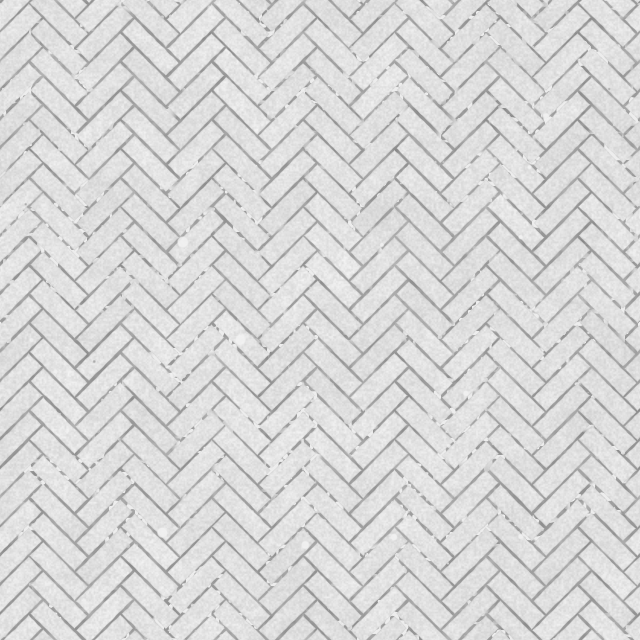
Give the GLSL for this texture, as a Shadertoy shader.

```glsl
const float COLUMNS = 7.0;
const float ROWS = 22.0;
const vec2 PATTERN_SHIFT = vec2(0.0038, 0.0076);
const vec3 BRICK_COLOR = vec3(0.885);
const vec3 JOINT_DARK = vec3(0.53);
const vec3 JOINT_PALE = vec3(0.72);
const vec3 GRIT_COLOR = vec3(0.93);

float hash(vec3 p) {
    p = fract(p * vec3(0.1031, 0.1173, 0.0973));
    p += dot(p, p.yzx + 33.33);
    return fract((p.x + p.y) * p.z);
}

// Value noise that wraps after `cells` steps across the canvas
float tileNoise(vec2 uv, float cells, float seed) {
    vec2 p = uv * cells;
    vec2 i = floor(p);
    vec2 f = smoothstep(0.0, 1.0, p - i);
    vec2 a = mod(i, cells);
    vec2 b = mod(i + 1.0, cells);
    return mix(mix(hash(vec3(a, seed)), hash(vec3(b.x, a.y, seed)), f.x),
               mix(hash(vec3(a.x, b.y, seed)), hash(vec3(b, seed)), f.x), f.y);
}

// Distance from a point inside a box, given from its corner, to the nearest side
float insideDistance(vec2 p, vec2 size) {
    vec2 d = min(p, size - p);
    return min(d.x, d.y);
}

// Diagonal herringbone: x = distance to the brick edge, yzw = wrapped brick id
vec4 herringbone(vec2 p, float columns, float rows) {
    float len = 1.0 / columns;
    float wid = 1.0 / rows;
    vec2 q = vec2(p.x + p.y, p.y - p.x);
    vec4 best = vec4(0.0);
    for (int n = 0; n < 2; n++) {
        float col = floor(p.x * columns) + float(n);
        vec2 o = q - col * vec2(len, -len);

        // Rising brick
        float row = floor(o.y / wid);
        float d = insideDistance(o - row * wid, vec2(len, wid));
        if (d > best.x) best = vec4(d, mod(col, columns), mod(row, rows), 0.0);

        // Falling brick
        o -= vec2(len, wid - len);
        row = floor(o.x / wid);
        d = insideDistance(o - row * wid, vec2(wid, len));
        if (d > best.x) best = vec4(d, mod(col, columns), mod(row, rows), 1.0);
    }
    best.x *= 0.7071;
    return best;
}

// Sparse round spots, at most one per wrapped cell
float spots(vec2 uv, float cells, float chance, vec2 radii, float seed, float px) {
    vec2 p = uv * cells;
    vec2 id = mod(floor(p), cells);
    float radius = mix(radii.x, radii.y, pow(hash(vec3(id, seed)), 3.0));
    vec2 center = 0.2 + 0.6 * vec2(hash(vec3(id, seed + 1.0)), hash(vec3(id, seed + 2.0)));
    float d = length(fract(p) - center) / cells - radius;
    return step(hash(vec3(id, seed + 3.0)), chance) * (1.0 - smoothstep(-px, px, d));
}

vec3 brickSurface(vec2 uv, vec3 id) {
    float tone = 0.022 * (hash(id + 5.0) - 0.5);
    float cloud = 0.025 * (tileNoise(uv, 9.0, 1.0) - 0.5)
                + 0.025 * (tileNoise(uv, 40.0, 2.0) - 0.5);
    float grain = 0.055 * (tileNoise(uv, 256.0, 3.0) - 0.5)
                + 0.050 * (tileNoise(uv, 420.0, 4.0) - 0.5);
    return BRICK_COLOR + tone + cloud + grain;
}

vec3 jointSurface(vec2 uv) {
    float pale = 0.6 * tileNoise(uv, 34.0, 11.0) + 0.4 * tileNoise(uv, 170.0, 12.0);
    float patches = smoothstep(0.42, 0.68, tileNoise(uv, 23.0, 13.0));
    float grit = smoothstep(0.54, 0.72, tileNoise(uv, 150.0, 14.0));
    vec3 joint = mix(JOINT_DARK, JOINT_PALE, pale);
    return mix(joint, GRIT_COLOR, grit * patches);
}

void mainImage(out vec4 fragColor, in vec2 fragCoord) {
    vec2 uv = fragCoord / iResolution.xy;
    float px = 1.0 / iResolution.y;
    vec4 brick = herringbone(uv + PATTERN_SHIFT, COLUMNS, ROWS);

    // Uneven joints with slightly chipped edges
    float halfJoint = mix(0.0013, 0.0024, hash(brick.yzw + 9.0));
    float chips = 0.0012 * (tileNoise(uv, 120.0, 21.0) - 0.5);
    float edge = brick.x - halfJoint + chips;
    float cover = smoothstep(-0.7 * px, 0.7 * px, edge);

    // Brick face with a faintly worn rim
    vec3 face = brickSurface(uv, brick.yzw);
    face -= 0.04 * (1.0 - smoothstep(0.0, 0.0025, edge));
    vec3 color = mix(jointSurface(uv), face, cover);

    // Pale droplets and small dark pits
    color = mix(color, vec3(0.95), 0.85 * spots(uv, 9.0, 0.22, vec2(0.003, 0.009), 31.0, px));
    color = mix(color, vec3(0.62), 0.8 * spots(uv, 11.0, 0.07, vec2(0.0015, 0.0035), 41.0, px));
    fragColor = vec4(clamp(color, 0.0, 1.0), 1.0);
}
```
